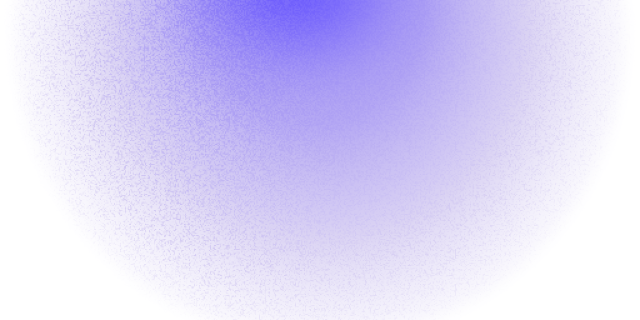
A Shadertoy shader for this background:

```glsl
// A grainy indigo glow at the top edge, fading through a lavender disc to white.
#define FOCUS vec2(0.97, 1.0)     // brightest point of the halo
#define CENTER vec2(1.0, 0.885)   // centre of the outer rim
#define RIM_RADIUS 1.0
#define HALO_FADE 0.66
#define CORE_POS vec2(0.93, 1.05)
#define CORE_SIZE vec2(0.31, 0.25)
#define CORE_AMOUNT 0.82
#define GRAIN_CELLS 256.0         // grains per canvas height
#define GRAIN_AMOUNT 0.46

const vec3 PAPER = vec3(1.0);
const vec3 PALE = vec3(0.85, 0.82, 0.952);
const vec3 LAVENDER = vec3(0.71, 0.66, 0.95);
const vec3 INDIGO = vec3(0.38, 0.31, 1.0);

float hash(vec2 p) {
    vec3 q = fract(vec3(p.xyx) * 0.1031);
    q += dot(q, q.yzx + 33.33);
    return fract((q.x + q.y) * q.z);
}

// Smoothly interpolated noise, one random value per grain
float grainNoise(vec2 p) {
    vec2 cell = floor(p);
    vec2 f = smoothstep(0.0, 1.0, p - cell);
    float low = mix(hash(cell), hash(cell + vec2(1.0, 0.0)), f.x);
    float high = mix(hash(cell + vec2(0.0, 1.0)), hash(cell + 1.0), f.x);
    return mix(low, high, f.y);
}

void mainImage(out vec4 fragColor, in vec2 fragCoord) {
    vec2 p = fragCoord / iResolution.y;
    p.x += 1.0 - 0.5 * iResolution.x / iResolution.y;

    // Halo whose rings drift from the focus to the rim centre
    float drift = min(distance(p, FOCUS), 1.0);
    float radius = distance(p, mix(FOCUS, CENTER, drift));
    float halo = clamp((RIM_RADIUS - radius) / HALO_FADE, 0.0, 1.0);
    halo *= smoothstep(-0.02, 0.12, halo);

    // Saturated core
    vec2 toCore = (p - CORE_POS) / CORE_SIZE;
    float core = CORE_AMOUNT * exp(-dot(toCore, toCore));

    // Grain of mean one: sparse dots near the rim, even grain inside
    float noise = grainNoise(p * GRAIN_CELLS - 0.5);
    float sparsity = mix(4.0, 1.0, halo);
    float dots = (sparsity + 1.0) * pow(noise, sparsity);
    float leftSide = 1.0 - smoothstep(0.45, 1.15, p.x);
    float strength = mix(0.12, 0.42, leftSide) + 0.42 * smoothstep(0.55, 1.0, radius);
    float grain = mix(1.0, dots, GRAIN_AMOUNT * strength);

    // Ink ramp from paper through pale and lavender to indigo
    float ink = halo * grain;
    vec3 color = mix(PAPER, PALE, min(2.0 * ink, 1.0));
    color = mix(color, LAVENDER, clamp(2.0 * ink - 1.0, 0.0, 1.5));
    color = mix(color, INDIGO, clamp(core * grain, 0.0, 1.0));
    fragColor = vec4(clamp(color, 0.0, 1.0), 1.0);
}
```
